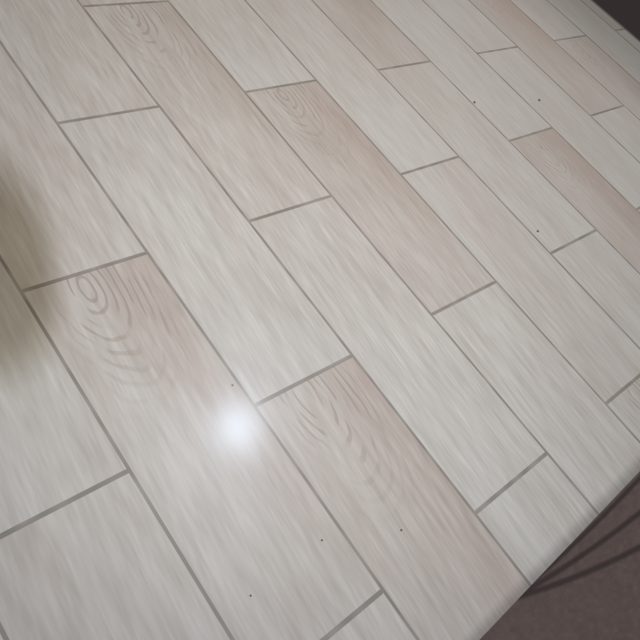
Reproduce this texture procedurally as a three.js fragment shader.

```glsl
// Pale wood-look plank tiles in running bond, seen in perspective under a lamp.
varying vec2 vUv;

// Canvas to floor projection: rows give across, along and depth.
const vec3 ACROSS = vec3(5.137, 3.125, -1.868);
const vec3 ALONG = vec3(0.6993, -2.2652, 1.2101);
const vec3 DEPTH = vec3(-0.5093, -0.8211, 1.8211);

const float PLANK_RATIO = 3.2;
const vec2 GROUT_HALF = vec2(0.012, 0.0052);
const float EDGE_SOFT = 0.0014;
const float GRAIN_STRENGTH = 0.085;
const float RING_COUNT = 75.0;

const vec3 PLANK_COLOR = vec3(0.755, 0.74, 0.72);
const vec3 WARM_COLOR = vec3(0.695, 0.645, 0.615);
const vec3 RING_COLOR = vec3(0.59, 0.53, 0.50);
const vec3 GROUT_COLOR = vec3(0.53, 0.505, 0.48);
const vec3 SHADOW_COLOR = vec3(0.75, 0.72, 0.66);
const vec3 CLOTH_COLOR = vec3(0.33, 0.285, 0.275);
const vec3 DARK_COLOR = vec3(0.20, 0.175, 0.175);
const vec3 LAMP_COLOR = vec3(0.95, 0.97, 1.0);
const vec2 LAMP_POS = vec2(0.371, 0.332);

float hash(vec2 p) {
  vec3 q = fract(vec3(p.xyx) * 0.1031);
  q += dot(q, q.yzx + 33.33);
  return fract((q.x + q.y) * q.z);
}

float noise(vec2 p) {
  vec2 i = floor(p), f = fract(p);
  f = f * f * (3.0 - 2.0 * f);
  return mix(mix(hash(i), hash(i + vec2(1.0, 0.0)), f.x),
             mix(hash(i + vec2(0.0, 1.0)), hash(i + vec2(1.0, 1.0)), f.x), f.y);
}

float fbm(vec2 p) {
  float sum = 0.0, amp = 0.5;
  for (int i = 0; i < 4; i++) {
    sum += amp * noise(p);
    p = p * 2.03 + 17.1;
    amp *= 0.5;
  }
  return sum;
}

float band(float d, float halfWidth) {
  return 1.0 - smoothstep(halfWidth - EDGE_SOFT, halfWidth + EDGE_SOFT, abs(d));
}

vec3 plankColor(vec2 local, vec2 id, float detail) {
  float seed = hash(id + 41.0);
  vec2 p = vec2(local.x, local.y * PLANK_RATIO);
  vec2 shift = 37.0 * vec2(seed, hash(id + 9.0));
  float figured = 1.0 - step(0.5, mod(id.x + 2.0 * id.y, 3.0));

  // Broad stains, then fine streaks drifting slightly across the plank.
  vec2 g = vec2(p.x + 0.07 * p.y, p.y) + shift;
  float stain = fbm(g * vec2(4.0, 0.9));
  float streak = fbm(g * vec2(26.0, 2.8)) - 0.47;
  float pores = noise(g * vec2(62.0, 7.0)) - 0.5;
  float side = smoothstep(0.25, 0.95, p.x) * (1.0 - smoothstep(1.6, 3.2, p.y));
  float warm = 0.25 * seed + 0.7 * (stain - 0.42) + figured * (0.22 + 0.4 * side);
  vec3 color = mix(PLANK_COLOR, WARM_COLOR, clamp(warm, 0.0, 1.0));
  color += GRAIN_STRENGTH * detail * (streak * 1.2 + pores * 0.42) * vec3(0.92, 1.0, 1.04);

  // Cathedral rings spread from the head of the figured planks.
  vec2 c = vec2((p.x - 0.42) * 1.5, p.y * 0.58 - 0.08);
  float r = length(c) + 0.10 * fbm(g * vec2(5.0, 2.0));
  float ring = smoothstep(0.15, 0.95, sin(r * RING_COUNT));
  float reach = (1.0 - smoothstep(0.25, 1.5, p.y)) * smoothstep(0.05, 0.3, p.x)
              * (1.0 - smoothstep(0.75, 1.0, p.x));
  float broken = smoothstep(0.25, 0.6, noise(g * vec2(14.0, 5.0)));
  return mix(color, RING_COLOR, figured * ring * reach * broken * detail * 0.48);
}

void main() {
  vec3 h = vec3(vUv, 1.0);
  float w = dot(DEPTH, h);
  vec2 tile = vec2(dot(ACROSS, h), dot(ALONG, h)) / w;
  vec2 slope = vec2(length(ACROSS.xy - tile.x * DEPTH.xy),
                    length(ALONG.xy - tile.y * DEPTH.xy)) / w;

  // Every other row is shifted by half a plank.
  float row = floor(tile.x);
  float run = tile.y + 0.5 * mod(row, 2.0);
  vec2 id = vec2(row, floor(run));
  vec2 local = vec2(fract(tile.x), fract(run));
  vec3 color = plankColor(local, id, clamp(8.0 / slope.x, 0.2, 1.0));

  // Grout, measured in canvas units.
  vec2 gap = min(local, 1.0 - local) / slope;
  vec2 halfWidth = GROUT_HALF / slope;
  float grout = max(band(gap.x, halfWidth.x), band(gap.y, halfWidth.y));
  float groutWear = 0.62 + 0.35 * noise(tile * vec2(9.0, 24.0));
  color = mix(color, GROUT_COLOR, grout * groutWear);

  // Sparse dark specks.
  vec2 cell = vUv * 9.0;
  vec2 spot = 0.2 + 0.6 * vec2(hash(floor(cell) + 3.0), hash(floor(cell) + 7.0));
  float speck = band(length(fract(cell) - spot) / 9.0, 0.0016);
  color = mix(color, RING_COLOR * 0.7, speck * step(0.86, hash(floor(cell) + 5.0)));

  // Room light, soft shadow at the left, lamp reflection.
  color *= 1.025 - 0.21 * smoothstep(0.15, 0.85, length(vUv - vec2(0.44, 0.47)));
  color *= mix(vec3(0.985, 1.0, 1.015), vec3(1.0, 0.99, 0.975), vUv.y);
  vec2 s = (vUv - vec2(-0.015, 0.59)) / vec2(0.115, 0.2);
  color *= mix(SHADOW_COLOR, vec3(1.0), smoothstep(0.55, 1.15, length(s + vec2(0.25 * s.y, 0.0))));
  float lampDist = length((vUv - LAMP_POS) * vec2(1.0, 0.9));
  float glow = 0.68 * exp(-pow(lampDist / 0.042, 2.0)) + 0.25 * exp(-pow(lampDist / 0.13, 2.0));
  color = mix(color, LAMP_COLOR, glow);

  // Folded cloth in the lower right corner.
  float inside = ((vUv.x - 0.749) * 1.052 - vUv.y) / 1.45;
  vec3 cloth = CLOTH_COLOR * (0.9 + 0.2 * fbm(vUv * 130.0));
  for (int i = 0; i < 3; i++) {
    float x = max(vUv.x - 0.8, 0.0);
    float fold = 0.065 + x * (0.94 - 0.27 * float(i)) - 0.6 * x * (0.2 - x);
    float shade = 1.0 - smoothstep(0.001, 0.009, abs(vUv.y - fold));
    cloth = mix(cloth, DARK_COLOR, shade * 0.8 * step(0.8, vUv.x));
  }
  color *= 1.0 - 0.2 * smoothstep(-0.025, 0.0, inside);
  color = mix(color, cloth, smoothstep(-EDGE_SOFT, EDGE_SOFT, inside));

  // Dark skirting in the upper right corner.
  float corner = (vUv.y - 1.0 + (vUv.x - 0.924) * 0.855) / 1.316;
  color *= 1.0 - 0.2 * smoothstep(-0.1, 0.0, corner);
  color = mix(color, DARK_COLOR, smoothstep(-0.003, 0.003, corner));

  gl_FragColor = vec4(clamp(color, 0.0, 1.0), 1.0);
}
```
